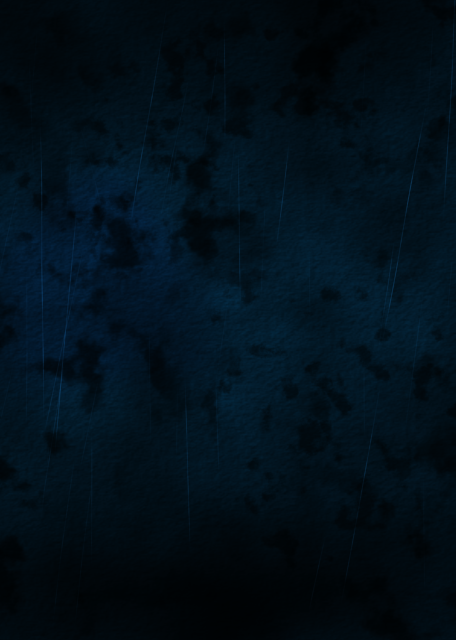
A Shadertoy shader for this texture:

```glsl
// A dark, worn plate of blue-black metal, lit softly from the left.
// Broad pools of light are mottled by fractal noise, eaten by dark stains,
// roughened by an embossed grain and crossed by thin leaning scratches.

const vec3 TEAL_HUE = vec3(0.06, 0.63, 1.0);
const vec3 BLUE_HUE = vec3(0.05, 0.54, 1.0);
const vec3 SCRATCH_COLOR = vec3(0.06, 0.21, 0.34);
const int SCRATCH_COUNT = 44;

float hash(vec2 p) {
    vec3 q = fract(p.xyx * vec3(0.1031, 0.1030, 0.0973));
    q += dot(q, q.yzx + 33.33);
    return fract((q.x + q.y) * q.z);
}

float noise(vec2 p) {
    vec2 cell = floor(p);
    vec2 f = fract(p);
    f = f * f * (3.0 - 2.0 * f);
    float low = mix(hash(cell), hash(cell + vec2(1, 0)), f.x);
    float high = mix(hash(cell + vec2(0, 1)), hash(cell + vec2(1, 1)), f.x);
    return mix(low, high, f.y);
}

float fbm(vec2 p) {
    float sum = 0.0;
    float amp = 0.5;
    for (int i = 0; i < 5; i++) {
        sum += amp * noise(p);
        p = mat2(0.8, 0.6, -0.6, 0.8) * p * 2.03 + 17.3;
        amp *= 0.5;
    }
    return sum / 0.97;
}

// Soft elliptical pool, 1 at its center.
float pool(vec2 p, vec2 center, vec2 radius) {
    vec2 d = (p - center) / radius;
    return exp(-dot(d, d));
}

// Dark stains of one scale, gathered where the patch noise is high.
float stains(vec2 p, float scale, float threshold) {
    float patches = smoothstep(0.35, 0.62, fbm(p * 4.5 + scale));
    return patches * smoothstep(threshold, threshold + 0.2, fbm(p * scale + 5.7));
}

// Fine relief: the slope of stretched noise, lit from above left.
float relief(vec2 p, float scale) {
    vec2 q = p * vec2(0.75, 1.15) * scale;
    return noise(q) - noise(q + vec2(0.45, -0.6));
}

// Thin line from a to b with faded ends.
float scratch(vec2 p, vec2 a, vec2 b, float width) {
    vec2 along = b - a;
    float t = clamp(dot(p - a, along) / dot(along, along), 0.0, 1.0);
    float fade = smoothstep(0.0, 0.2, t) * smoothstep(1.0, 0.7, t);
    return fade * smoothstep(width, 0.0, length(p - a - along * t));
}

// Sum of scattered scratches, mostly upright and leaning right.
float scratches(vec2 p, float aspect, float pixel) {
    float sum = 0.0;
    float wear = smoothstep(0.25, 0.7, noise(p * vec2(90.0, 45.0)));
    vec2 bent = p + vec2(0.004 * noise(p * 7.0), 0.0);
    for (int i = 0; i < SCRATCH_COUNT; i++) {
        float id = float(i) + 1.0;
        float x = aspect * hash(vec2(id, 3.1));
        float y = mix(0.1, 0.9, hash(vec2(id, 8.4)));
        float lean = mix(-0.04, 0.22, hash(vec2(id, 14.7)));
        lean = mix(lean, -0.25, step(0.94, hash(vec2(id, 21.2))));
        float strength = hash(vec2(id, 27.9));
        float size = mix(0.06, 0.28, hash(vec2(id, 35.5)) * strength);
        vec2 reach = size * vec2(lean, 1.0);
        vec2 center = vec2(x, y);
        float width = max(0.0017, 1.1 * pixel);
        float line = scratch(bent, center - reach, center + reach, width);
        sum += line * mix(0.1, 0.6, strength * strength);
    }
    return min(sum, 1.0) * mix(0.45, 1.0, wear);
}

// Brightness of the plate before grain and scratches.
float plateLight(vec2 p, float aspect, float leftPool) {
    float light = 0.087 + 0.085 * leftPool;
    light += 0.055 * pool(p, vec2(0.56 * aspect, 0.51), vec2(0.46, 0.29));
    light += 0.030 * pool(p, vec2(0.88 * aspect, 0.52), vec2(0.16, 0.20));
    light -= 0.075 * pool(p, vec2(0.46 * aspect, 0.07), vec2(0.30, 0.13));
    light -= 0.045 * pool(p, vec2(0.03 * aspect, 0.97), vec2(0.13, 0.14));
    light -= 0.040 * pool(p, vec2(0.75 * aspect, 1.0), vec2(0.26, 0.13));
    return max(light, 0.012);
}

void mainImage(out vec4 fragColor, in vec2 fragCoord) {
    vec2 p = fragCoord / iResolution.y;
    float aspect = iResolution.x / iResolution.y;
    float pixel = 1.0 / iResolution.y;

    // Light pools with ragged borders
    vec2 warp = vec2(fbm(p * 6.0), fbm(p * 6.0 + 31.0)) - 0.5;
    vec2 q = p + 0.16 * warp;
    float leftPool = pool(q, vec2(0.19 * aspect, 0.54), vec2(0.19, 0.16));
    float light = plateLight(q, aspect, leftPool);

    // Mottling and stains
    light *= 1.0 + 1.1 * (fbm(p * 8.0 + 11.0) - 0.5);
    light *= 1.0 - 0.65 * stains(p, 17.0, 0.50);
    light *= 1.0 - 0.50 * stains(p, 34.0, 0.54);

    // Surface grain
    float grain = 0.24 * relief(p, 170.0) + 0.20 * relief(p, 330.0);
    light *= 1.0 + grain + 0.12 * (noise(p * 420.0) - 0.5);

    // Tint and scratches
    vec3 color = light * mix(TEAL_HUE, BLUE_HUE, smoothstep(0.1, 0.7, leftPool));
    float visible = smoothstep(0.01, 0.12, light);
    color += SCRATCH_COLOR * scratches(p, aspect, pixel) * mix(0.25, 0.8, visible);

    fragColor = vec4(clamp(color, 0.0, 1.0), 1.0);
}
```
